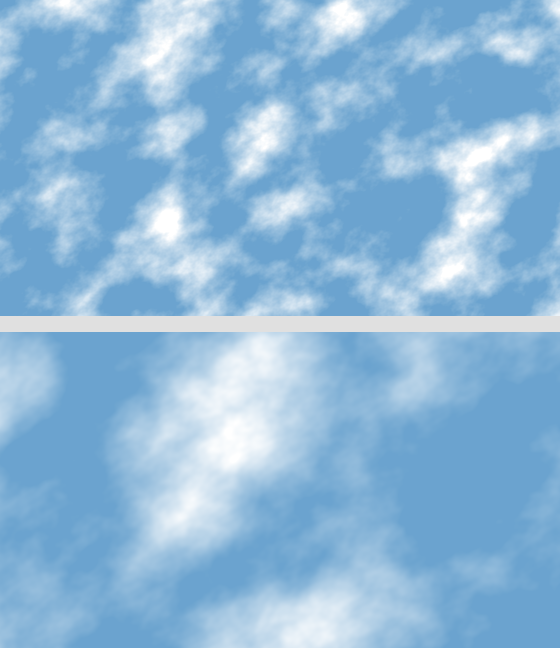
Top, the full canvas; bottom, a detail of the centre.
This texture is drawn by a Shadertoy shader. Its source:

```glsl
const vec3 SKY_BLUE = vec3(0.42, 0.64, 0.81);
const vec3 CLOUD_WHITE = vec3(1.0);
const float CELLS_PER_HEIGHT = 3.9;
const float WIND_ANGLE = 0.55;           // direction the clouds lean along
const vec2 WIND_SCALE = vec2(0.86, 1.14); // frequency along and across it
const int OCTAVES = 6;
const float GAIN = 0.52;
const float NOISE_DEVIATION = 0.252;     // spread of the summed octaves
const float COVER = 0.177;               // cloud density at average noise
const float CONTRAST = 0.315;
const float BRIGHT_CORES = 0.03;         // extra density in thick cloud
const vec2 DRIFT = vec2(41.6, 23.2);
const mat2 OCTAVE_TURN = mat2(0.8, 0.6, -0.6, 0.8);
const float TAU = 6.28319;

// Unit gradient at a lattice point, from an integer hash
vec2 latticeGradient(ivec2 cell) {
    uvec2 q = uvec2(cell) * 1664525u + 1013904223u;
    q.x += q.y * 1664525u;
    q.y += q.x * 1664525u;
    q ^= q >> 16u;
    q.x += q.y * 1664525u;
    q.x ^= q.x >> 16u;
    float angle = TAU * float(q.x & 65535u) / 65536.0;
    return vec2(cos(angle), sin(angle));
}

float gradientNoise(vec2 p) {
    ivec2 cell = ivec2(floor(p));
    vec2 f = fract(p);
    vec2 fade = f * f * f * (f * (f * 6.0 - 15.0) + 10.0);
    ivec2 e = ivec2(1, 0);
    float a = dot(latticeGradient(cell), f);
    float b = dot(latticeGradient(cell + e.xy), f - vec2(1.0, 0.0));
    float c = dot(latticeGradient(cell + e.yx), f - vec2(0.0, 1.0));
    float d = dot(latticeGradient(cell + e.xx), f - vec2(1.0));
    return mix(mix(a, b, fade.x), mix(c, d, fade.x), fade.y);
}

// Octaves are turned so that their lattices do not line up
float fractalNoise(vec2 p) {
    float sum = 0.0;
    float amplitude = 1.0;
    for (int i = 0; i < OCTAVES; i++) {
        sum += amplitude * gradientNoise(p);
        p = 2.0 * OCTAVE_TURN * p + DRIFT;
        amplitude *= GAIN;
    }
    return sum;
}

// Coordinates along and across the wind, slightly drawn out along it
vec2 windSpace(vec2 p) {
    float c = cos(WIND_ANGLE);
    float s = sin(WIND_ANGLE);
    return WIND_SCALE * vec2(c * p.x + s * p.y, c * p.y - s * p.x);
}

// Noise to opacity: clear sky below a threshold, dense white cores above
float cloudDensity(vec2 p) {
    float z = max(fractalNoise(p) / NOISE_DEVIATION, -2.0);
    return clamp(COVER + z * (CONTRAST + BRIGHT_CORES * z), 0.0, 1.0);
}

void mainImage(out vec4 fragColor, in vec2 fragCoord) {
    vec2 uv = fragCoord / iResolution.y;
    float density = cloudDensity(windSpace(uv) * CELLS_PER_HEIGHT + DRIFT);
    fragColor = vec4(mix(SKY_BLUE, CLOUD_WHITE, density), 1.0);
}
```
